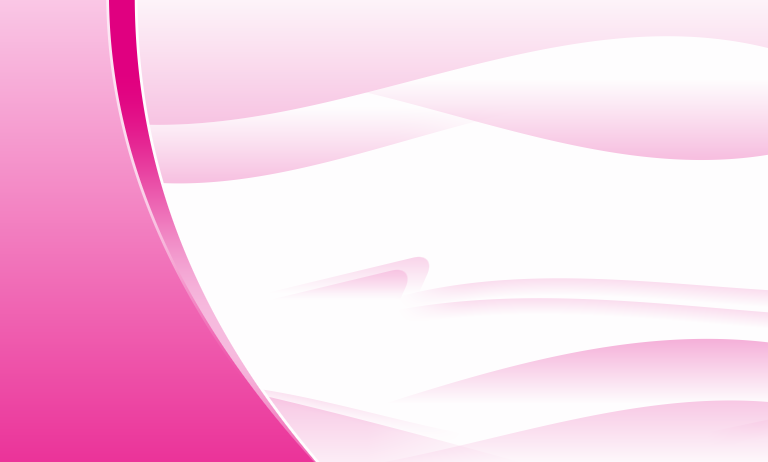
Reproduce this background procedurally as a WebGL 1 fragment shader.

```glsl
precision mediump float;
uniform vec2 u_resolution;

#define ASPECT 1.67
#define PAPER vec3(0.996, 0.994, 0.996)
#define TINT vec3(0.96, 0.69, 0.85)
#define PANEL_TOP vec3(0.98, 0.78, 0.90)
#define PANEL_BOTTOM vec3(0.92, 0.20, 0.60)
#define RIBBON_DEEP vec3(0.88, 0.0, 0.50)
#define RIBBON_PALE vec3(0.965, 0.73, 0.87)
#define RIM_WIDTH 0.006
#define LEAF_RADIUS 0.043

// Cubic through four values evenly spaced over the range a..b
float curve(float x, float a, float b, vec4 h) {
  float t = 3.0 * (x - a) / (b - a);
  float t1 = t - 1.0, t2 = t - 2.0, t3 = t - 3.0;
  return dot(h, vec4(-t1 * t2 * t3 / 6.0, t * t2 * t3 / 2.0,
                     -t * t1 * t3 / 2.0, t * t1 * t2 / 6.0));
}

// Antialiased coverage where the signed distance is negative
float cover(float d) {
  return clamp(0.5 - d * u_resolution.y, 0.0, 1.0);
}

// Linear ramp from 0 at a to 1 at b, in either direction
float ramp(float a, float b, float v) {
  return clamp((v - a) / (b - a), 0.0, 1.0);
}

// Slanted leaf with a rounded tip near the given corner
float leaf(vec2 p, vec2 corner) {
  vec2 q = p - corner;
  vec2 sides = vec2(dot(q, vec2(-0.233, 0.972)), dot(q, vec2(0.912, -0.410)));
  return cover(length(max(sides + LEAF_RADIUS, 0.0)) - LEAF_RADIUS);
}

// Thin veil that hangs below an edge and fades with depth
float veil(float y, float edge, float depth) {
  return cover(y - edge) * ramp(depth, 0.0, edge - y);
}

void tint(inout vec3 color, float amount) {
  color = mix(color, TINT, amount);
}

void upperWaves(inout vec3 color, vec2 p) {
  float crest = curve(p.x, 0.320, ASPECT, vec4(0.730, 0.793, 0.900, 0.896));
  float leftEdge = curve(p.x, 0.348, 1.185, vec4(0.604, 0.630, 0.702, 0.770));
  float rightEdge = curve(p.x, 0.804, ASPECT, vec4(0.798, 0.722, 0.663, 0.665));
  float underCrest = cover(p.y - crest);

  tint(color, (1.0 - underCrest) * mix(0.13, 0.75, ramp(1.0, 0.73, p.y)));
  tint(color, underCrest * cover(leftEdge - p.y) * 0.8
       * ramp(0.77, 0.604, p.y) * (1.0 - smoothstep(0.85, 1.18, p.x)));
  tint(color, underCrest * cover(rightEdge - p.y) * 0.8 * ramp(0.83, 0.66, p.y));
}

void middleVeils(inout vec3 color, vec2 p) {
  // Pair of leaves
  tint(color, 0.55 * leaf(p, vec2(0.951, 0.455)) * ramp(0.365, 0.445, p.y));
  tint(color, 0.65 * leaf(p, vec2(0.904, 0.427)) * ramp(0.35, 0.42, p.y));

  // Long streaks to the right
  float high = curve(p.x, 0.870, ASPECT, vec4(0.359, 0.396, 0.391, 0.372));
  float low = curve(p.x, 0.848, ASPECT, vec4(0.326, 0.354, 0.346, 0.324));
  float enter = smoothstep(0.85, 1.03, p.x);
  tint(color, 0.42 * enter * veil(p.y, high, 0.038));
  tint(color, 0.42 * enter * veil(p.y, low, 0.036));
}

void lowerWaves(inout vec3 color, vec2 p) {
  float swell = curve(p.x, 0.848, ASPECT, vec4(0.130, 0.209, 0.259, 0.259));
  float front = curve(p.x, 0.815, ASPECT, vec4(-0.004, 0.059, 0.117, 0.130));
  float slope = curve(p.x, 0.576, 1.130, vec4(0.143, 0.098, 0.050, 0.0));
  float sliver = curve(p.x, 0.570, 1.011, vec4(0.157, 0.128, 0.093, 0.061));
  float wisp = 0.065 + 0.21 * (p.x - 1.543);

  tint(color, cover(p.y - swell) * ramp(0.125, 0.265, p.y));
  tint(color, 0.35 * veil(p.y, sliver, 0.03) * ramp(1.01, 0.70, p.x));
  tint(color, cover(p.y - slope) * mix(0.22, 0.68, ramp(0.0, 0.14, p.y))
       * ramp(1.15, 0.80, p.x));
  tint(color, cover(p.y - front) * mix(0.08, 0.68, ramp(0.0, 0.13, p.y)));
  tint(color, 0.2 * veil(p.y, wisp, 0.04) * ramp(1.54, 1.65, p.x));
}

void sidePanel(inout vec3 color, vec2 p) {
  float down = 1.0 - p.y;
  float inner = curve(down, 0.0, 1.0, vec4(0.237, 0.287, 0.433, 0.683));
  float outer = curve(down, 0.0, 1.0, vec4(0.293, 0.333, 0.459, 0.687));

  // Correct the horizontal offset for the slant of the arc
  float slant = inversesqrt(1.0 + down * down * 0.75);
  float dInner = (p.x - inner) * slant;
  float dOuter = (p.x - outer) * slant;

  vec3 panel = mix(PANEL_BOTTOM, PANEL_TOP, p.y);
  vec3 ribbon = mix(RIBBON_DEEP, RIBBON_PALE, smoothstep(0.15, 0.70, down));
  ribbon = mix(ribbon, panel, 0.6 * smoothstep(0.75, 1.0, down));
  vec3 rim = mix(panel, PAPER, 0.65 * (1.0 - smoothstep(0.35, 0.85, down)));

  color = mix(color, PAPER, cover(dOuter - RIM_WIDTH));
  color = mix(color, ribbon, cover(dOuter));
  color = mix(color, rim, cover(dInner));
  color = mix(color, panel, cover(dInner + RIM_WIDTH));
}

void main() {
  vec2 p = gl_FragCoord.xy / u_resolution * vec2(ASPECT, 1.0);
  vec3 color = PAPER;
  upperWaves(color, p);
  middleVeils(color, p);
  lowerWaves(color, p);
  sidePanel(color, p);
  gl_FragColor = vec4(color, 1.0);
}
```
